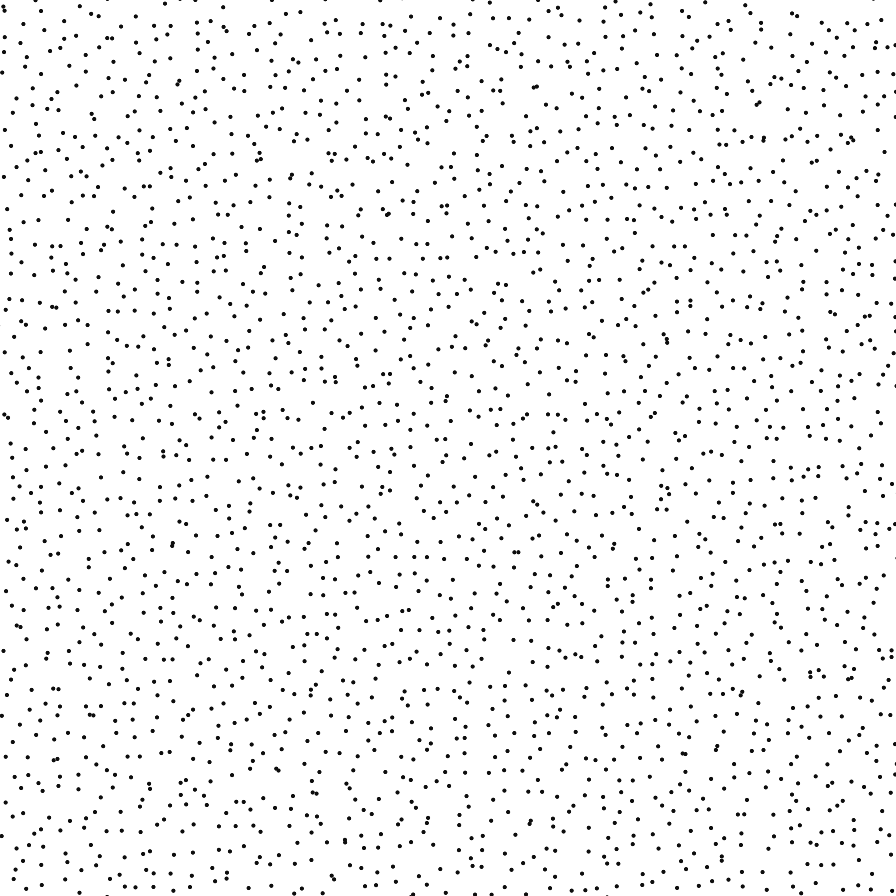
Write a Shadertoy shader that draws this texture.

```glsl
vec2 hash22(vec2 p)
{
    vec3 q = fract(p.xyx * vec3(0.1031, 0.1030, 0.0973));
    q += dot(q, q.yzx + 33.33);
    return fract((q.xx + q.yz) * q.zy);
}

// Distance, in cells, to the nearest dot of a jittered grid
float nearestDot(vec2 p)
{
    vec2 cell = floor(p);
    float nearest = 10.0;
    for (int y = -1; y <= 1; y++)
    for (int x = -1; x <= 1; x++)
    {
        vec2 neighbour = cell + vec2(x, y);
        vec2 centre = neighbour + 0.5 + 0.92 * (hash22(neighbour + 17.0) - 0.5);
        nearest = min(nearest, distance(p, centre));
    }
    return nearest;
}

void mainImage(out vec4 fragColor, in vec2 fragCoord)
{
    float cells = 48.5;
    vec2 uv = fragCoord / iResolution.y;

    // Fine round dots with a soft one-pixel rim
    float edge = nearestDot(uv * cells) / cells - 0.0023;
    float rim = 0.48 / iResolution.y;
    float ink = 1.0 - smoothstep(-rim, rim, edge);

    vec3 paper = vec3(1.0);
    vec3 black = vec3(0.05);
    fragColor = vec4(mix(paper, black, ink), 1.0);
}
```
